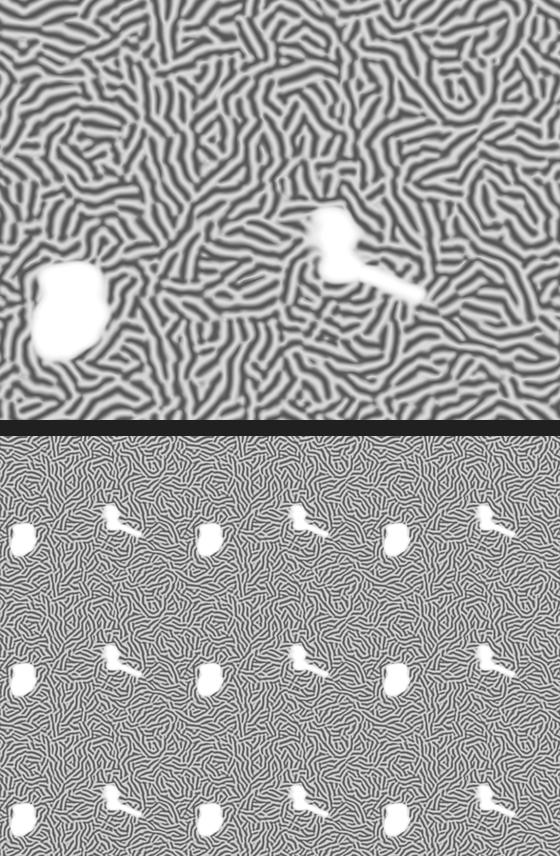
Top: one tile. Bottom: repeated 3 by 3.
Reproduce this pattern procedurally as a WebGL 2 fragment shader.

```glsl
#version 300 es
precision highp float;
// Grey reaction-diffusion labyrinth of soft worms with a few white clearings, tiling.

#define CELLS vec2(28.0, 21.0)   // wave packets across the canvas
#define PATCHES vec2(13.0, 10.0) // lattice of the direction field
#define WAVES 1.5                // stripes per packet cell
#define REACH 1.2                // packet radius in cells
#define TURN 1.7                 // random turn of each packet, radians
#define BEND 0.07                // waviness of the stripes in cells
#define GAP_BIAS 0.13            // opens gaps between worm ends
#define SOFTNESS 0.015           // blurs tight necks and gaps
#define WORM_GREY 0.325
#define GROUND_GREY 0.86
#define CLEARING_GREY 1.0

uniform vec2 u_resolution;
out vec4 fragColor;

const float TAU = 6.2831853;
const float K = TAU * WAVES;

float hash(vec2 p) {
    return fract(sin(dot(p, vec2(127.1, 311.7))) * 43758.5453);
}

vec2 unit(float angle) {
    return vec2(cos(angle), sin(angle));
}

vec2 latticeVector(vec2 node) {
    return unit(TAU * hash(mod(node, PATCHES) + 31.0));
}

// Smooth wrapping vector noise; its half angle is the stripe direction.
vec2 flow(vec2 p) {
    vec2 q = p / CELLS * PATCHES;
    vec2 i = floor(q), t = smoothstep(0.0, 1.0, q - i);
    vec2 low = mix(latticeVector(i), latticeVector(i + vec2(1, 0)), t.x);
    vec2 high = mix(latticeVector(i + vec2(0, 1)), latticeVector(i + 1.0), t.x);
    return mix(low, high, t.y);
}

// Packet of a cell: centre, direction angle, random phase.
vec4 packet(vec2 cell) {
    vec2 id = mod(cell, CELLS);
    vec2 jitter = vec2(hash(id + 3.0), hash(id + 57.0)) - 0.5;
    vec2 centre = cell + 0.5 + 0.6 * jitter;
    vec2 v = flow(centre);
    float angle = 0.5 * atan(v.y, v.x) + TURN * (hash(id + 83.0) - 0.5);
    return vec4(centre, angle, TAU * hash(id + 119.0));
}

// Wrapped distance to a capsule; its ends are given as shares of the canvas.
float capsule(vec2 p, vec2 a, vec2 b, float radius) {
    vec2 q = p - a * CELLS, axis = (b - a) * CELLS;
    q -= CELLS * floor(q / CELLS + 0.5);
    float t = clamp(dot(q, axis) / dot(axis, axis), 0.0, 1.0);
    return length(q - axis * t) - radius;
}

// Ragged distance to the clearings in cells.
float clearing(vec2 p) {
    float d = capsule(p, vec2(0.122, 0.22), vec2(0.128, 0.31), 1.7);
    d = min(d, capsule(p, vec2(0.592, 0.44), vec2(0.615, 0.37), 1.15));
    d = min(d, capsule(p, vec2(0.63, 0.36), vec2(0.745, 0.30), 0.5));
    return d + 0.4 * flow(p * 2.0).y;
}

void main() {
    vec2 canvas = gl_FragCoord.xy / u_resolution * CELLS;
    vec2 p = canvas + BEND * flow(canvas * 2.0);
    vec2 home = floor(p);

    // Gather the surrounding packets.
    vec4 packets[25];
    for (int i = 0; i < 25; i++)
        packets[i] = packet(home + vec2(i % 5 - 2, i / 5 - 2));

    // Sum the inner packets, with their gradients for normalising.
    float wave = 0.0, total = 1e-5;
    vec2 waveSlope = vec2(0), totalSlope = vec2(0);
    for (int n = 0; n < 9; n++) {
        int self = (n / 3 + 1) * 5 + n % 3 + 1;
        vec4 own = packets[self];
        vec2 dir = unit(own.z);

        // Align the phase with the neighbours.
        vec2 phasor = vec2(0);
        for (int m = 0; m < 9; m++) {
            vec4 other = packets[self + (m / 3 - 1) * 5 + m % 3 - 1];
            vec2 otherDir = unit(other.z), gap = own.xy - other.xy;
            float likeness = dot(dir, otherDir);
            float side = likeness < 0.0 ? -1.0 : 1.0;
            float phase = side * other.w + 0.5 * K * dot(side * otherDir + dir, gap);
            phasor += exp(-dot(gap, gap)) * likeness * likeness * unit(phase);
        }

        vec2 r = p - own.xy;
        float fall = max(1.0 - dot(r, r) / (REACH * REACH), 0.0);
        float weight = fall * fall * fall;
        vec2 weightSlope = -6.0 * fall * fall * r / (REACH * REACH);
        float theta = K * dot(dir, r) + atan(phasor.y, phasor.x);
        wave += weight * cos(theta);
        total += weight;
        waveSlope += weightSlope * cos(theta) - weight * K * sin(theta) * dir;
        totalSlope += weightSlope;
    }
    wave = wave / total;
    vec2 slope = (waveSlope - wave * totalSlope) / (total * K);

    // Even out the contrast, then end the worms at the clearings.
    float level = wave + GAP_BIAS;
    float stripe = level / sqrt(level * level + dot(slope, slope) + SOFTNESS);
    stripe -= 0.08 * (1.0 - stripe * stripe);
    float edge = clearing(canvas);
    stripe = 1.0 - (1.0 - stripe) * smoothstep(-0.2, 0.15, edge);

    float grey = mix(WORM_GREY, GROUND_GREY, 0.5 + 0.5 * stripe);
    grey = mix(grey, CLEARING_GREY, smoothstep(0.1, -0.45, edge));
    fragColor = vec4(vec3(grey), 1.0);
}
```
